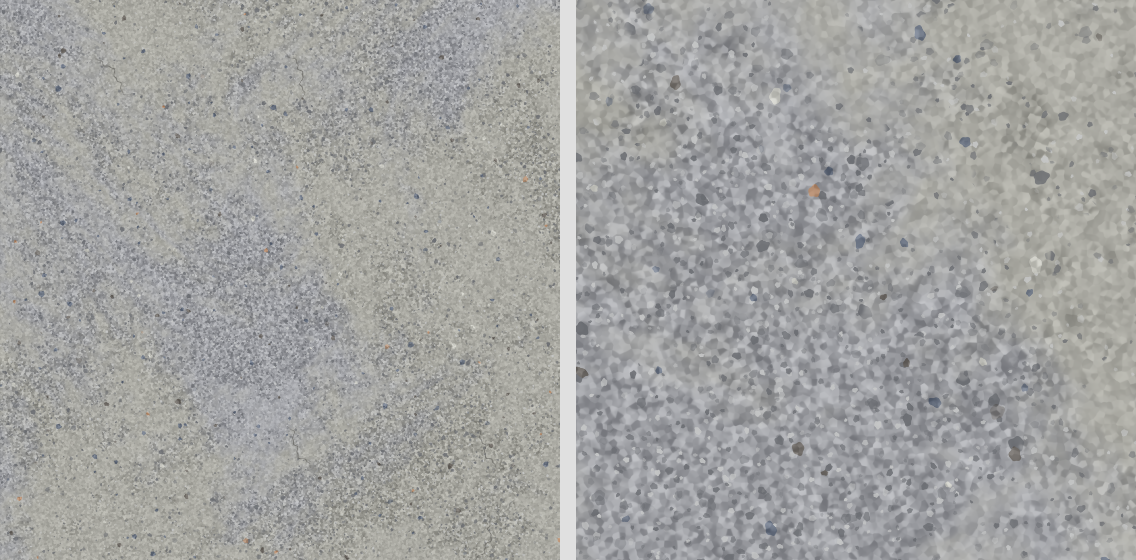
Left, the full canvas; right, a detail of the centre.
Write a WebGL 2 fragment shader that draws this texture.

```glsl
#version 300 es
precision highp float;

uniform vec2 u_resolution;
out vec4 fragColor;

const vec3 WARM_CEMENT = vec3(0.673, 0.671, 0.642);
const vec3 COOL_CEMENT = vec3(0.655, 0.661, 0.680);
const vec3 DARK_GRIT = vec3(0.405, 0.415, 0.435);
const vec3 PALE_GRIT = vec3(0.775, 0.780, 0.780);
const vec3 CRACK_SHADE = vec3(0.370, 0.365, 0.350);

vec3 hash3(vec2 p) {
    vec3 q = fract(p.xyx * vec3(0.1031, 0.1030, 0.0973));
    q += dot(q, q.yxz + 33.33);
    return fract((q.xxy + q.yzz) * q.zyx);
}

mat2 rotation(float angle) {
    float c = cos(angle), s = sin(angle);
    return mat2(c, s, -s, c);
}

// Warped, rotated sine layers, roughly within -1..1
float layeredSines(vec2 p, float gain) {
    float sum = 0.0, total = 0.0, amplitude = 1.0;
    for (int i = 0; i < 6; i++) {
        p += 0.7 * sin(p.yx * 1.1 + vec2(0.4, 2.1));
        sum += amplitude * sin(p.x) * sin(p.y);
        total += amplitude;
        amplitude *= gain;
        p = rotation(0.9) * p * 1.85 + 1.7;
    }
    return sum / total;
}

// Cellular noise with softly blended cell tones, centred on zero
float cellTone(vec2 p) {
    vec2 cell = floor(p);
    float sum = 0.0, total = 0.0;
    for (int y = -1; y <= 1; y++) {
        for (int x = -1; x <= 1; x++) {
            vec2 id = cell + vec2(x, y);
            vec3 h = hash3(id);
            vec2 offset = id + h.xy - p;
            float weight = exp(-8.0 * dot(offset, offset));
            sum += weight * h.z;
            total += weight;
        }
    }
    return sum / total - 0.5;
}

// Scattered lumpy grains: x = coverage, y = random tint
vec2 grains(vec2 p, float density, vec2 radii, float blur, float seed) {
    vec2 cell = floor(p);
    vec2 result = vec2(0.0);
    for (int y = -1; y <= 1; y++) {
        for (int x = -1; x <= 1; x++) {
            vec2 id = cell + vec2(x, y);
            vec3 h = hash3(id + seed);
            vec3 k = hash3(id + seed + 71.0);
            vec2 d = rotation(6.283 * k.x) * (p - id - h.xy);
            d.y *= 1.0 + 0.6 * k.y;
            float angle = atan(d.y, d.x + 1e-5);
            float lump = 1.0 + 0.08 * sin(3.0 * angle + 6.283 * k.y) + 0.07 * sin(5.0 * angle + 9.0 * k.z);
            float radius = mix(radii.x, radii.y, k.z * k.z) * lump;
            float cover = 1.0 - smoothstep(radius - blur, radius + blur, length(d));
            cover *= 1.0 - smoothstep(density - 0.03, density + 0.03, h.z);
            if (cover > result.x) result = vec2(cover, fract(k.x * 7.0 + k.y));
        }
    }
    return result;
}

// Short wandering hairline, at most one in each cell
float cracks(vec2 p, float density, float width, float blur) {
    vec2 id = floor(p);
    vec3 h = hash3(id + 19.0);
    vec2 d = rotation((h.x - 0.5) * 1.6) * (fract(p) - 0.5);
    float wander = 0.04 * sin(d.y * 11.0 + 6.283 * h.y)
                 + 0.018 * sin(d.y * 37.0 + 9.0 * h.x) + 0.008 * sin(d.y * 83.0);
    float taper = 1.0 - smoothstep(0.1, 0.38, abs(d.y));
    float line = 1.0 - smoothstep(width - blur, width + blur, abs(d.x - wander));
    return line * taper * step(h.z, density);
}

vec3 stoneColour(float tint) {
    vec3 colour = mix(vec3(0.38, 0.42, 0.49), vec3(0.41, 0.39, 0.37), step(0.46, tint));
    colour = mix(colour, vec3(0.72, 0.54, 0.41), step(0.74, tint));
    return mix(colour, vec3(0.79, 0.79, 0.76), step(0.84, tint));
}

void main() {
    vec2 uv = gl_FragCoord.xy / u_resolution.y;
    float pixel = 0.7 / u_resolution.y;

    // Worn areas and slow colour drift
    float blotches = layeredSines(uv * 7.5 + vec2(2.3, 0.8), 0.74);
    float mottle = 0.5 * cellTone(uv * 30.0) + 0.6 * cellTone(uv * 75.0 + 5.0);
    float wear = smoothstep(-0.35, 0.5, 1.2 * blotches + mottle);
    float drift = layeredSines(uv * 4.5 + 9.0, 0.65) + 0.5 * (uv.y - 0.5) - 0.35 * (uv.x - 0.5);
    float coolness = smoothstep(-0.2, 0.6, drift + 0.5 * blotches + 0.3 * mottle);
    vec3 colour = mix(WARM_CEMENT, COOL_CEMENT, coolness) - 0.045 * wear;

    // Sandy grain
    float sand = 0.75 * cellTone(uv * 290.0) + 0.35 * cellTone(uv * 150.0 + 31.0);
    colour += sand * mix(0.15, 0.31, wear) * vec3(1.0, 1.0, 0.98);

    // Dark pits and pale grit
    vec2 pits = grains(uv * 145.0, mix(0.07, 0.38, wear), vec2(0.16, 0.44), pixel * 145.0, 3.0);
    vec2 pebbles = grains(uv * 76.0, mix(0.06, 0.22, wear), vec2(0.11, 0.36), pixel * 76.0, 47.0);
    vec2 grit = grains(uv * 155.0, mix(0.05, 0.28, wear), vec2(0.16, 0.38), pixel * 155.0, 113.0);
    colour = mix(colour, PALE_GRIT, grit.x * mix(0.4, 0.95, grit.y));
    colour = mix(colour, DARK_GRIT, pits.x * mix(0.25, 0.85, pits.y));
    colour = mix(colour, DARK_GRIT, pebbles.x * mix(0.25, 0.9, pebbles.y));

    // Sparse coloured stones and hairline cracks
    vec2 stones = grains(uv * 46.0, 0.14, vec2(0.10, 0.25), pixel * 46.0, 211.0);
    colour = mix(colour, stoneColour(stones.y) + 0.25 * sand, stones.x * 0.85);
    float crack = cracks(uv * 6.0 + 0.3, 0.25, 0.006, pixel * 6.0);
    colour = mix(colour, CRACK_SHADE, 0.65 * crack);

    fragColor = vec4(clamp(colour, 0.0, 1.0), 1.0);
}
```
